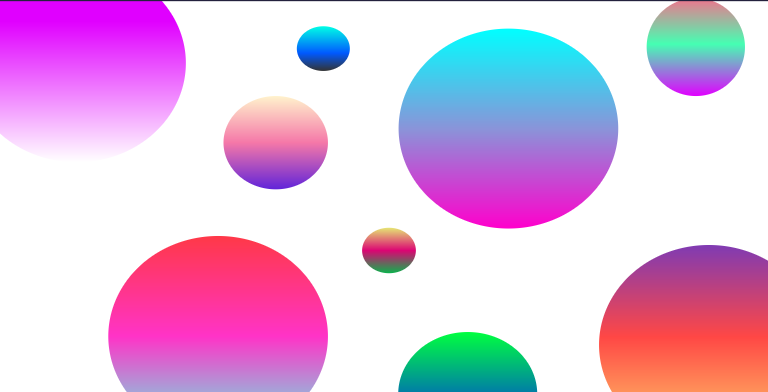
A Shadertoy shader for this background:

```glsl
const vec3 WHITE = vec3(1.0);
const vec3 MAGENTA = vec3(0.88, 0.0, 1.0);
const vec3 CYAN = vec3(0.0, 1.0, 1.0);
const vec3 HOT_PINK = vec3(1.0, 0.0, 0.8);
const vec3 BAR_COLOR = vec3(0.14, 0.13, 0.24);

// Three-stop ramp: t runs from 0 at the top to 1 at the bottom
vec3 ramp(float t, float middle, vec3 top, vec3 mid, vec3 bottom) {
    vec3 upper = mix(top, mid, clamp(t / middle, 0.0, 1.0));
    return mix(upper, bottom, clamp((t - middle) / (1.0 - middle), 0.0, 1.0));
}

// Smooth-edged ellipse filled with a vertical ramp
vec3 disc(vec3 base, vec2 uv, vec2 center, vec2 radius, float middle,
          vec3 top, vec3 mid, vec3 bottom) {
    vec2 q = (uv - center) / radius;
    float dist = length(q);
    float slope = length(q / (radius * iResolution.xy)) / max(dist, 1e-4);
    float coverage = clamp(0.5 + (1.0 - dist) / max(slope, 1e-5), 0.0, 1.0);
    return mix(base, ramp(0.5 - 0.5 * q.y, middle, top, mid, bottom), coverage);
}

void mainImage(out vec4 fragColor, in vec2 fragCoord) {
    vec2 uv = fragCoord / iResolution.xy;
    vec3 color = WHITE;

    // Large discs
    color = disc(color, uv, vec2(0.100, 0.839), vec2(0.142, 0.253), 0.29,
                 MAGENTA, MAGENTA, WHITE);
    color = disc(color, uv, vec2(0.662, 0.672), vec2(0.143, 0.255), 0.5,
                 CYAN, vec3(0.54, 0.58, 0.85), HOT_PINK);
    color = disc(color, uv, vec2(0.284, 0.142), vec2(0.143, 0.256), 0.5,
                 vec3(1.0, 0.22, 0.28), vec3(1.0, 0.2, 0.78), vec3(0.36, 1.0, 0.9));
    color = disc(color, uv, vec2(0.923, 0.120), vec2(0.143, 0.255), 0.46,
                 vec3(0.5, 0.23, 0.7), vec3(1.0, 0.28, 0.27), vec3(1.0, 0.85, 0.43));

    // Medium discs
    color = disc(color, uv, vec2(0.359, 0.636), vec2(0.068, 0.119), 0.5,
                 vec3(1.0, 0.95, 0.8), vec3(0.96, 0.47, 0.66), vec3(0.38, 0.14, 0.85));
    color = disc(color, uv, vec2(0.609, -0.005), vec2(0.0905, 0.158), 0.5,
                 vec3(0.0, 1.0, 0.25), vec3(0.0, 0.48, 0.66), vec3(0.0, 0.0, 1.0));
    color = disc(color, uv, vec2(0.906, 0.880), vec2(0.064, 0.125), 0.47,
                 vec3(0.95, 0.45, 0.55), vec3(0.27, 1.0, 0.7), MAGENTA);

    // Small discs
    color = disc(color, uv, vec2(0.421, 0.876), vec2(0.0345, 0.057), 0.6,
                 vec3(0.0, 1.0, 0.9), vec3(0.0, 0.35, 1.0), vec3(0.2));
    color = disc(color, uv, vec2(0.5065, 0.361), vec2(0.035, 0.058), 0.5,
                 vec3(0.9, 0.9, 0.45), vec3(0.86, 0.02, 0.45), vec3(0.05, 0.7, 0.3));

    // Thin dark bar along the top
    float bar = clamp((uv.y - 0.997) * iResolution.y + 0.5, 0.0, 1.0);
    color = mix(color, BAR_COLOR, bar);

    fragColor = vec4(color, 1.0);
}
```
